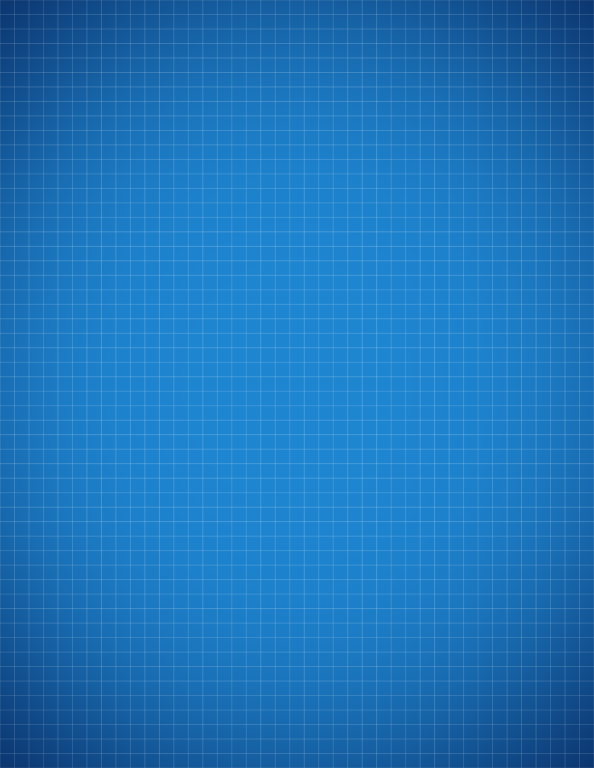
Reproduce this pattern procedurally as a WebGL 1 fragment shader.

```glsl
precision highp float;
// Blueprint paper: a fine pale square grid on blue, darkening toward the corners.

uniform vec2 u_resolution;

const vec2 CELLS = vec2(41.0, 53.0);          // whole repeats across and down
const float LINE_WIDTH = 0.06;                // as a fraction of one cell
const float LINE_OPACITY = 0.19;
const vec3 CENTER_BLUE = vec3(0.118, 0.522, 0.818);
const vec3 CORNER_BLUE = vec3(0.025, 0.120, 0.325);
const vec3 LINE_COLOR = vec3(0.95, 0.98, 1.0);

// Repeatable random value for one line.
float hash(float n) {
  return fract(sin(n * 12.99) * 4375.85);
}

// Share of a pixel covered by lines centred on whole numbers, per axis.
vec2 lineCoverage(vec2 cell, vec2 pixel, float width) {
  vec2 dist = abs(fract(cell + 0.5) - 0.5);
  vec2 nearEdge = max(dist - 0.5 * pixel, vec2(-0.5 * width));
  vec2 farEdge = min(dist + 0.5 * pixel, vec2(0.5 * width));
  return clamp((farEdge - nearEdge) / pixel, 0.0, 1.0);
}

// Slight unevenness from line to line; the index wraps at the sheet edges.
vec2 lineStrength(vec2 cell, vec2 count) {
  vec2 index = mod(floor(cell + 0.5), count);
  return mix(vec2(0.8), vec2(1.2), vec2(hash(index.x + 3.0), hash(index.y + 71.0)));
}

// Elliptical falloff: flat in the middle, mirrored so opposite edges agree.
float vignette(vec2 uv) {
  float radius = length((2.0 * uv - 1.0) * vec2(0.85, 1.0));
  return 1.0 - exp(-0.5 * pow(radius, 4.0));
}

void main() {
  vec2 uv = gl_FragCoord.xy / u_resolution;
  vec2 cell = uv * CELLS;

  // Paper
  float shade = vignette(uv);
  vec3 color = mix(CENTER_BLUE, CORNER_BLUE, shade);

  // Grid, fainter in the shaded corners
  vec2 coverage = lineCoverage(cell, CELLS / u_resolution, LINE_WIDTH);
  vec2 ink = coverage * lineStrength(cell, CELLS) * LINE_OPACITY * (1.0 - 0.4 * shade);
  float grid = 1.0 - (1.0 - ink.x) * (1.0 - ink.y);
  color = mix(color, LINE_COLOR, grid);

  gl_FragColor = vec4(color, 1.0);
}
```
